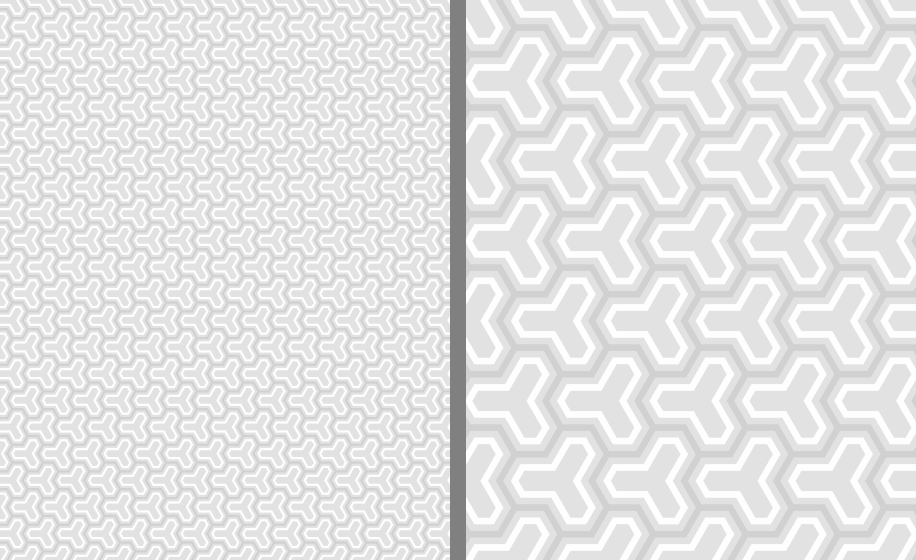
Left: the whole. Right: its middle third, enlarged.
Write a WebGL 1 fragment shader that draws this pattern.

```glsl
precision highp float;

uniform vec2 u_resolution;

const float ROW_STEP = 0.8660254;  // row spacing when columns are one unit apart

// Radius of the hexagon, pointed left and right, that passes through q
float hexRadius(vec2 q) {
    q = abs(q);
    return max(q.y, 0.8660254 * q.x + 0.5 * q.y);
}

// Hexagon swept along an arm that runs from the centre in direction dir
float armRadius(vec2 q, vec2 dir) {
    return hexRadius(q - dir * clamp(dot(q, dir), 0.0, 1.0 / 3.0));
}

// Three arms, 120 degrees apart
float tripodRadius(vec2 q) {
    q.y = abs(q.y);
    return min(armRadius(q, vec2(-1.0, 0.0)), armRadius(q, vec2(0.5, 0.8660254)));
}

void main() {
    // 21 staggered rows fill the height
    float unit = u_resolution.y / (21.0 * ROW_STEP);
    vec2 p = gl_FragCoord.xy / unit + vec2(-0.9, 0.01);

    // Nearest tripod among the surrounding lattice cells
    float radius = 1.0;
    float baseRow = floor(p.y / ROW_STEP + 0.5);
    for (int j = -1; j <= 1; j++) {
        float row = baseRow + float(j);
        float shift = 0.5 * mod(row, 2.0);
        float baseColumn = floor(p.x - shift + 0.5);
        for (int i = -1; i <= 1; i++) {
            vec2 centre = vec2(baseColumn + float(i) + shift, row * ROW_STEP);
            radius = min(radius, tripodRadius(p - centre));
        }
    }

    // Depth inside the interlocking tile, zero on the shared border
    float depth = 0.288675 - radius;
    float blur = 0.6 / unit;

    // Grey seam, pale band, white outline, pale core
    vec3 pale = vec3(0.888);
    vec3 color = mix(vec3(0.818), pale, smoothstep(-blur, blur, depth - 0.035));
    color = mix(color, vec3(0.995), smoothstep(-blur, blur, depth - 0.107));
    color = mix(color, pale, smoothstep(-blur, blur, depth - 0.179));
    gl_FragColor = vec4(color, 1.0);
}
```
